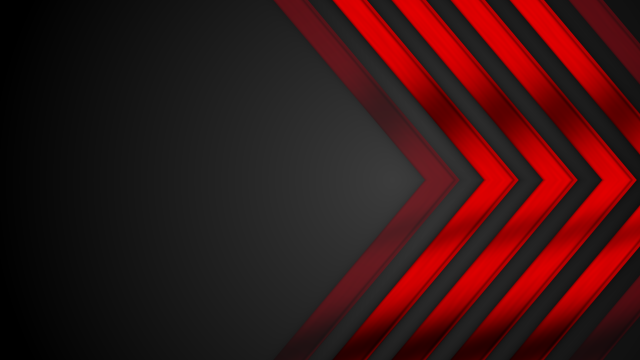
A Shadertoy shader for this background:

```glsl
// Glossy red chevrons pointing right over a charcoal radial glow.
// One slanted coordinate, constant along each V, is repeated into bands;
// soft dips along the height give the metal sheen, thin lines the bevel.
#define FIRST_TIP 1.1806   // inner tip of the first chevron
#define PITCH 0.1640       // spacing between chevrons
#define BAND_WIDTH 0.0960  // horizontal thickness of a chevron
#define SLANT 0.843        // horizontal run per unit of height
#define LAST_BAND 5.0
#define FAINT_OPACITY 0.38 // first and last chevrons
#define GLOW_CENTER vec2(1.09, 0.5)
#define GLOW_RADIUS 1.12
#define GLOW_LEVEL 0.235
#define GRAIN 0.07

const vec3 RED = vec3(0.86, 0.0, 0.003);
const vec3 CRIMSON = vec3(0.80, 0.01, 0.07);

vec2 hashGradient(vec2 cell) {
    float h = fract(sin(dot(cell, vec2(127.1, 311.7))) * 43758.5);
    return vec2(cos(6.2832 * h), sin(6.2832 * h));
}

float gradientNoise(vec2 p) {
    vec2 i = floor(p), f = fract(p);
    vec2 w = f * f * (3.0 - 2.0 * f);
    float a = dot(hashGradient(i), f);
    float b = dot(hashGradient(i + vec2(1, 0)), f - vec2(1, 0));
    float c = dot(hashGradient(i + vec2(0, 1)), f - vec2(0, 1));
    float d = dot(hashGradient(i + vec2(1, 1)), f - vec2(1, 1));
    return mix(mix(a, b, w.x), mix(c, d, w.x), w.y);
}

float bump(float x, float center, float spread) {
    float t = (x - center) / spread;
    return exp(-t * t);
}

// Reflected light along an arm; across runs from -1 (inner) to 1 (outer).
float metalSheen(float height, float across) {
    float y = height - 0.025 * across;
    float shade = 1.0 - 0.58 * bump(y, 0.69, 0.085);
    shade *= 1.0 - 0.30 * bump(y, 0.36, 0.050);
    shade *= 1.0 - 0.82 * bump(y, 0.03, 0.110);
    return shade;
}

void mainImage(out vec4 fragColor, in vec2 fragCoord) {
    vec2 p = fragCoord / iResolution.y;
    float pixel = 1.0 / iResolution.y;

    // Charcoal background
    float glow = max(0.0, 1.0 - length(p - GLOW_CENTER) / GLOW_RADIUS);
    vec3 color = vec3(GLOW_LEVEL * glow);

    // Nearest chevron and signed distance to its edge
    float halfWidth = 0.5 * BAND_WIDTH;
    float v = p.x + SLANT * abs(p.y - 0.5) - FIRST_TIP - halfWidth;
    float band = clamp(floor(v / PITCH + 0.5), 0.0, LAST_BAND);
    float offset = v - band * PITCH;
    float across = offset / halfWidth;
    float toNormal = inversesqrt(1.0 + SLANT * SLANT);
    float dist = (abs(offset) - halfWidth) * toNormal;

    bool faint = band < 0.5 || band > LAST_BAND - 0.5;
    float opacity = faint ? FAINT_OPACITY : 1.0;

    // Contact shadow beside the chevron
    color *= 1.0 - 0.40 * opacity * exp(-max(dist, 0.0) / 0.010);

    // Metal with fine grain, a groove and a lit outer rim
    float shade = metalSheen(p.y, across);
    shade *= 1.0 + GRAIN * gradientNoise(vec2(v * 90.0, p.y * 14.0));
    float outerDepth = (halfWidth - offset) * toNormal;
    float innerDepth = (halfWidth + offset) * toNormal;
    shade *= 1.0 - 0.35 * bump(outerDepth, 0.010, 0.004);
    shade *= 1.0 - 0.30 * bump(innerDepth, 0.0, 0.004);
    shade = mix(shade, 0.68, 0.45 * bump(outerDepth, 0.003, 0.003));
    vec3 metal = (faint ? CRIMSON : RED) * shade;

    float coverage = 1.0 - smoothstep(-0.75 * pixel, 0.75 * pixel, dist);
    color = mix(color, metal, coverage * opacity);
    fragColor = vec4(color, 1.0);
}
```
